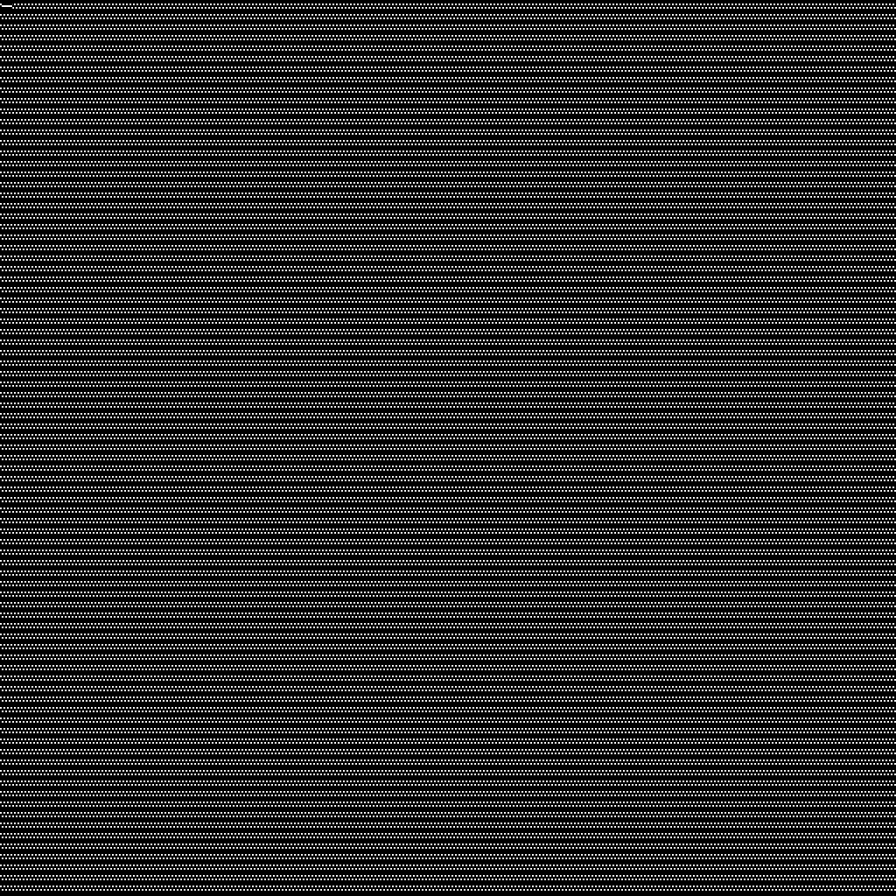
Write a WebGL 2 fragment shader that draws this pattern.

```glsl
#version 300 es
precision highp float;
// Fine white dotted bands on black: each band is two rows of square dots with
// a gap between them, the lower row shifted by half a pitch. Dots are box-
// filtered squares repeated with mod; the first band starts with a solid dash.

#define GRID 512.0        // dot widths across the canvas
#define DOT_PITCH 2.0     // dot spacing along a row
#define BAND_PITCH 6.0    // spacing of the bands
#define UPPER_ROW 2.5     // centre of a band's upper row, from the band top
#define ROW_GAP 2.0       // distance between the two rows of a band
#define DOT_SIZE 1.0
#define START_LENGTH 7.0  // length of the irregular start of the first band
#define INK vec3(1.0)
#define GROUND vec3(0.0)

uniform vec2 u_resolution;
out vec4 fragColor;

// Share of a pixel covered by a rectangle; offset is measured from its centre.
float boxCoverage(vec2 offset, vec2 size, vec2 pixel) {
    vec2 reach = 0.5 * (size + pixel) - abs(offset);
    vec2 cover = clamp(reach / pixel, vec2(0.0), min(size / pixel, vec2(1.0)));
    return cover.x * cover.y;
}

// Signed offset to the nearest of evenly spaced centres.
float repeatOffset(float x, float centre, float pitch) {
    return mod(x - centre + 0.5 * pitch, pitch) - 0.5 * pitch;
}

// One row of dots, repeated in every band.
float dotRow(vec2 p, vec2 firstDot, vec2 pixel) {
    vec2 offset = vec2(repeatOffset(p.x, firstDot.x, DOT_PITCH),
                       repeatOffset(p.y, firstDot.y, BAND_PITCH));
    return boxCoverage(offset, vec2(DOT_SIZE), pixel);
}

// Start of the first band: one upper dot, then a dash between the two rows.
float bandStart(vec2 p, vec2 pixel) {
    float dashLength = START_LENGTH - DOT_SIZE;
    vec2 dotCentre = vec2(0.5 * DOT_SIZE, UPPER_ROW);
    vec2 dashCentre = vec2(DOT_SIZE + 0.5 * dashLength, UPPER_ROW + 0.5 * ROW_GAP);
    float firstDot = boxCoverage(p - dotCentre, vec2(DOT_SIZE), pixel);
    float dash = boxCoverage(p - dashCentre, vec2(dashLength, DOT_SIZE), pixel);
    return min(firstDot + dash, 1.0);
}

void main() {
    // Dot units, with y measured down from the top edge
    vec2 pixel = GRID / u_resolution;
    vec2 p = gl_FragCoord.xy * pixel;
    p.y = GRID - p.y;

    // Two staggered rows per band
    vec2 upperDot = vec2(0.5 * DOT_SIZE, UPPER_ROW);
    vec2 lowerDot = upperDot + vec2(0.5 * DOT_PITCH, ROW_GAP);
    float ink = dotRow(p, upperDot, pixel) + dotRow(p, lowerDot, pixel);

    // Irregular start in the top left corner
    vec2 startSize = vec2(START_LENGTH, BAND_PITCH);
    float startArea = boxCoverage(p - 0.5 * startSize, startSize, pixel);
    ink = mix(ink, bandStart(p, pixel), startArea);

    fragColor = vec4(mix(GROUND, INK, clamp(ink, 0.0, 1.0)), 1.0);
}
```
